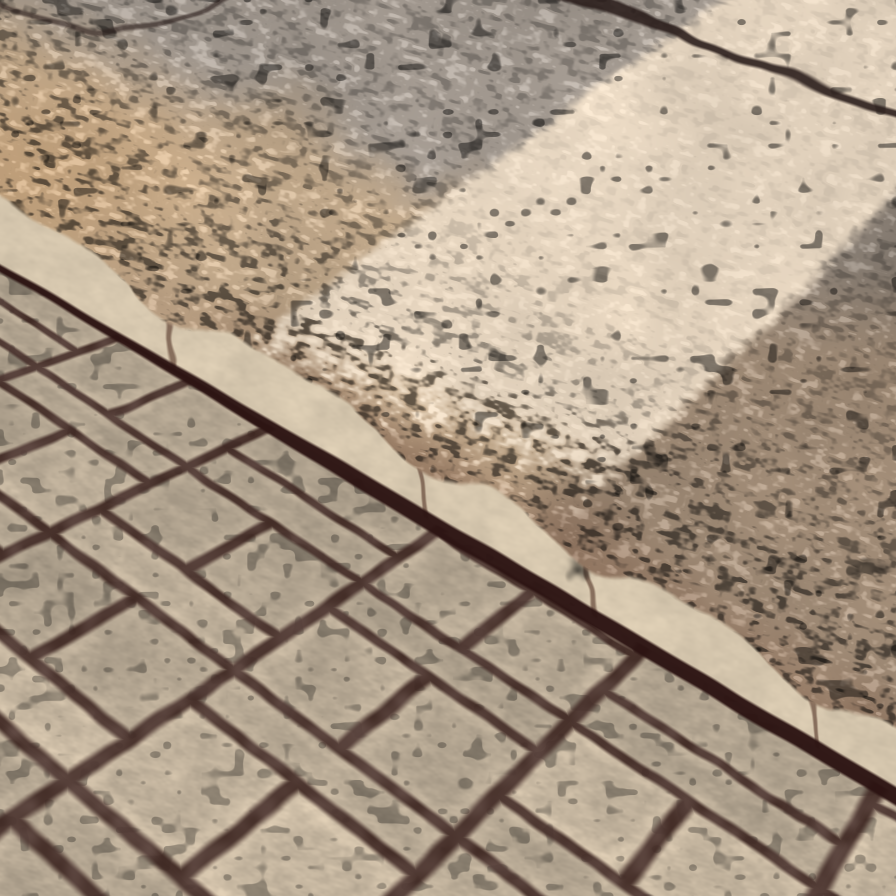
Give the GLSL for this texture, as a WebGL 1 fragment shader.

```glsl
precision highp float;
// A street corner seen at a slant: woven pavers, a pale kerb, gritty asphalt and
// a worn painted band. Pavers use an inverse perspective map; the road is layered
// from half-planes, soft tints and stretched value noise.
uniform vec2 u_resolution;

#define KERB_START 0.297
#define KERB_SLOPE 0.590
#define KERB_JOINTS vec4(0.190, 0.473, 0.658, 0.910)
#define JOINT_WIDTH 0.0048
#define GRIT_SCALE 105.0
#define GRIT_DEPTH 0.42
#define PAVER_COLOR vec3(0.71, 0.655, 0.575)
#define KERB_COLOR vec3(0.86, 0.80, 0.70)
#define PAINT_COLOR vec3(0.90, 0.835, 0.75)
#define GAP_COLOR vec3(0.22, 0.13, 0.11)

float hash(vec2 p) {
  return fract(sin(dot(p, vec2(127.1, 311.7))) * 43758.5);
}

float noise(vec2 p) {
  vec2 i = floor(p), f = fract(p);
  f = f * f * (3.0 - 2.0 * f);
  return mix(mix(hash(i), hash(i + vec2(1, 0)), f.x),
             mix(hash(i + vec2(0, 1)), hash(i + vec2(1, 1)), f.x), f.y);
}

float fbm(vec2 p) {
  float sum = 0.0, amp = 0.5;
  for (int i = 0; i < 4; i++) {
    sum += amp * noise(p);
    p = p * 2.03 + 17.3;
    amp *= 0.5;
  }
  return sum;
}

// Short flat grains, tilted slightly downhill
float grit(vec2 p, float scale) {
  vec2 s = vec2(p.x + 0.25 * p.y, p.y - 0.28 * p.x) * scale;
  return 0.65 * noise(s * vec2(0.75, 1.35)) + 0.35 * noise(s * vec2(1.6, 2.7) + 9.0);
}

// Screen point to paver cell coordinates
vec2 paverCoords(vec2 p) {
  vec3 a = vec3(0.178, 0.086, -0.085);
  vec3 b = vec3(-0.172, 0.0143, -0.11);
  vec3 c = vec3(0.4036, 0.651, 1.0);
  vec3 q = vec3(p, 1.0);
  return vec2(dot(q, cross(b, c)), dot(a, cross(q, c))) / dot(a, cross(b, q));
}

vec3 pavers(vec2 p) {
  vec2 g = paverCoords(p + 0.003 * (vec2(noise(p * 35.0), noise(p * 35.0 + 40.0)) - 0.5));
  vec2 cell = floor(g), f = g - cell;
  float odd = mod(cell.x, 2.0);
  float divider = mix(0.29, 0.66, odd);
  float inSquares = mix(step(divider, f.y), step(f.y, divider), odd);
  inSquares *= 1.0 - odd * step(g.y, 0.0);
  // Distances to the long joints, the strip edge and the short split
  float across = min(f.x, 1.0 - f.x) * 0.215;
  float along = min(min(f.y, 1.0 - f.y), abs(f.y - divider)) * 0.16;
  float split = mix(1.0, abs(f.x - 0.5) * 0.215, inSquares);
  float d = min(min(across, split) * 0.85, along);
  float tile = hash(cell + vec2(0.37 * inSquares * step(0.5, f.x), 0.61 * inSquares));
  vec3 col = PAVER_COLOR * (0.93 + 0.12 * tile + 0.16 * (fbm(p * 22.0) - 0.47));
  col *= mix(0.94, 1.04, smoothstep(0.3, 0.95, p.y));
  col *= 0.93 + 0.14 * grit(p, 120.0);
  col *= 1.0 - 0.28 * smoothstep(0.70, 0.84, noise(p * vec2(75.0, 95.0)));
  col *= 1.0 + 0.06 * smoothstep(0.020, 0.009, d);
  float gap = 1.0 - smoothstep(JOINT_WIDTH * 0.5, JOINT_WIDTH * 1.7, d);
  return mix(col, GAP_COLOR + 0.12 * noise(p * 60.0), gap * 0.92);
}

vec3 road(vec2 p, float aboveKerb) {
  float cloud = fbm(p * 9.0) - 0.47, grain = grit(p, GRIT_SCALE);
  // Asphalt: dusty left, cool far side, brown right
  float cool = smoothstep(-0.05, 0.06, 0.03 + 0.36 * p.x - p.y + 0.12 * cloud);
  vec3 col = mix(vec3(0.74, 0.645, 0.53), vec3(0.62, 0.585, 0.55), cool);
  vec3 right = mix(vec3(0.53, 0.49, 0.45), vec3(0.61, 0.53, 0.45), smoothstep(0.27, 0.42, p.y));
  col = mix(col, right, smoothstep(1.08, 1.24, p.x + p.y));
  col = mix(col, vec3(0.78, 0.63, 0.46), 0.6 * smoothstep(0.22, 0.0, length((p - vec2(0.02, 0.2)) * vec2(0.7, 1.2))));
  col = mix(col, vec3(0.52, 0.40, 0.32), 0.65 * smoothstep(0.15, 0.04, aboveKerb + 0.09 * cloud) * smoothstep(0.0, 0.45, p.x));
  // Painted band with a ragged near end
  float ragged = 0.016 * (grain - 0.5) + 0.025 * cloud;
  float left = smoothstep(-0.012, 0.014, p.x + 1.4 * p.y - 0.807 + ragged);
  float rightEdge = smoothstep(-0.014, 0.014, 1.218 - p.x - p.y + ragged);
  float nearEnd = smoothstep(-0.03, 0.05, 0.265 + 0.4 * p.x - p.y + 0.14 * (grain - 0.5));
  float paint = left * rightEdge * nearEnd;
  col = mix(col, PAINT_COLOR, paint * 0.96);
  // Grit grows coarser and darker toward the kerb
  float wear = smoothstep(0.46, 0.10, aboveKerb);
  float pits = smoothstep(0.48, 0.22, grain);
  float depth = GRIT_DEPTH * mix(0.55, 1.25, wear) * mix(1.0, mix(0.25, 0.95, wear), paint);
  col *= 1.0 + 0.18 * cloud - depth * pits;
  col += 0.13 * smoothstep(0.60, 0.82, grain) * (1.0 - 0.6 * paint);
  col *= 1.0 - 0.45 * smoothstep(0.80, 0.90, noise(p * vec2(58.0, 80.0) + 5.0));
  // Cracks on the far side
  float wobble = 0.012 * (noise(p * 28.0) - 0.5);
  float seam = abs(p.y + 0.232 - 0.358 * p.x + wobble);
  float seamWidth = mix(0.008, 0.004, smoothstep(0.65, 0.82, p.x));
  float crack = smoothstep(seamWidth + 0.003, seamWidth - 0.002, seam) * smoothstep(0.58, 0.64, p.x);
  float bow = abs(p.y - 0.034 + 2.2 * (p.x - 0.125) * (p.x - 0.125) + wobble);
  crack = max(crack, 0.7 * smoothstep(0.006, 0.001, bow) * step(p.x, 0.26));
  return mix(col, vec3(0.17, 0.12, 0.11), crack * 0.9);
}

void main() {
  vec2 p = gl_FragCoord.xy / u_resolution;
  p.y = 1.0 - p.y;
  float aboveKerb = KERB_START + KERB_SLOPE * p.x - p.y + 0.003 * (noise(p * 18.0) - 0.5);
  // Kerb stones narrow at each joint
  vec4 gaps = abs(KERB_JOINTS - p.x - 0.15 * (aboveKerb - 0.03) + 0.008 * (noise(p * 50.0) - 0.5));
  float joint = min(min(gaps.x, gaps.y), min(gaps.z, gaps.w));
  float kerbTop = 0.047 + 0.029 * smoothstep(0.0, 0.085, joint) + 0.010 * (fbm(p * 24.0) - 0.47);
  vec3 kerb = KERB_COLOR * (0.97 + 0.13 * (fbm(p * 30.0) - 0.45) + 0.05 * (grit(p, 110.0) - 0.5));
  kerb = mix(kerb, vec3(0.42, 0.31, 0.25), 0.75 * smoothstep(0.005, 0.001, joint));
  kerb *= 1.0 - 0.6 * smoothstep(0.022, 0.006, length(p - vec2(0.645, 0.637)) + 0.012 * noise(p * 90.0));

  vec3 col = mix(kerb, road(p, aboveKerb), smoothstep(-0.003, 0.004, aboveKerb - kerbTop));
  col = mix(pavers(p), col, smoothstep(-0.002, 0.002, aboveKerb));
  // Deep shadow line between kerb and pavers
  float shadowWidth = mix(0.004, 0.010, smoothstep(0.0, 0.5, p.x));
  float shadow = 1.0 - smoothstep(shadowWidth - 0.002, shadowWidth + 0.003, abs(aboveKerb + 0.002));
  col = mix(col, vec3(0.17, 0.075, 0.07), shadow * 0.96);
  gl_FragColor = vec4(clamp(col, 0.0, 1.0), 1.0);
}
```
